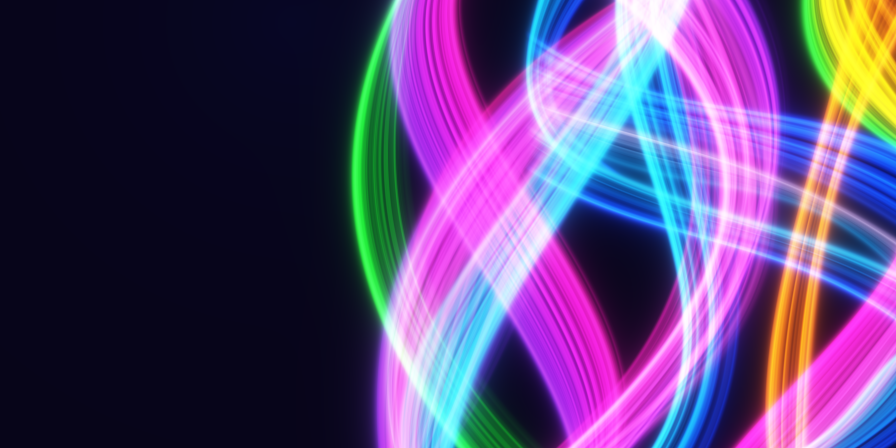
Give the GLSL for this background, as a Shadertoy shader.

```glsl
// Neon light ribbons made of fine glowing fibres, crossing over a dark navy backdrop.

const vec3 NAVY    = vec3(0.022, 0.014, 0.075);
const vec3 GREEN   = vec3(0.04, 0.85, 0.05);
const vec3 VIOLET  = vec3(0.48, 0.08, 0.95);
const vec3 MAGENTA = vec3(0.95, 0.05, 0.58);
const vec3 CRIMSON = vec3(0.75, 0.04, 0.32);
const vec3 PINK    = vec3(1.00, 0.16, 0.75);
const vec3 CYAN    = vec3(0.03, 0.58, 1.00);
const vec3 BLUE    = vec3(0.02, 0.17, 1.00);
const vec3 ORANGE  = vec3(1.00, 0.33, 0.00);
const vec3 YELLOW  = vec3(0.95, 0.75, 0.00);
const vec3 PALE    = vec3(0.80, 0.65, 1.00);
const vec2 FULL    = vec2(0.0, 1.0);

float hash(float n) {
    return fract(sin(n * 127.1) * 4375.85);
}

float noise(float x) {
    float i = floor(x), f = fract(x);
    return mix(hash(i), hash(i + 1.0), f * f * (3.0 - 2.0 * f));
}

// Cubic through four evenly spaced nodes, t = 0, 1/3, 2/3, 1.
float curve(vec4 nodes, float t) {
    float a = 3.0 * t, b = a - 1.0, c = a - 2.0, d = a - 3.0;
    return dot(nodes, vec4(-b * c * d / 6.0, a * c * d * 0.5,
                           -a * b * d * 0.5, a * b * c / 6.0));
}

// Lengthwise threads; detail too fine for the pixel grid fades to its mean.
float fibres(float u, float seed) {
    float sum = 0.0, freq = 5.0, weight = 0.42;
    for (int i = 0; i < 4; i++) {
        float x = u * freq;
        float blur = smoothstep(0.5, 1.3, fwidth(x));
        sum += weight * mix(noise(x + seed * 91.0), 0.5, blur);
        freq *= 2.1;
        weight *= 0.8;
    }
    return sum;
}

// Light band between two curves x(y); span is its extent in y,
// rims holds the brightness of the two edge lines.
vec3 ribbon(vec2 p, vec2 span, vec4 nearSide, vec4 farSide,
            vec3 nearColor, vec3 farColor, vec2 rims, float strength) {
    float along = (p.y - span.x) / (span.y - span.x);
    float t = clamp(along, -0.15, 1.15);
    float start = curve(nearSide, t);
    float width = max(curve(farSide, t) - start, 0.01);
    float u = (p.x - start) / width;

    float body = smoothstep(-0.08, 0.1, u) * (1.0 - smoothstep(0.75, 1.12, u));
    float threads = fibres(u, nearSide.x + farSide.y);
    float halo = 0.13 * exp(-28.0 * width * max(max(-u, u - 1.0), 0.0));
    vec2 offset = abs(vec2(u, u - 0.92) * width) / 0.008;
    vec2 lines = exp(-offset * 0.12) / (1.0 + offset * offset);

    float ends = smoothstep(-0.08, 0.0, along) * (1.0 - smoothstep(1.0, 1.12, along));
    vec3 tint = mix(nearColor, farColor, smoothstep(0.0, 1.0, u));
    float light = body * (0.05 + 2.6 * threads * threads * threads) + halo;
    return ends * strength * (tint * light + (tint + 0.08) * dot(lines, rims));
}

// Green and violet sweeps on the left, with the diagonal beams over them.
vec3 leftWeave(vec2 p) {
    vec3 c = ribbon(p, FULL, vec4(1.03, 0.84, 0.794, 0.885), vec4(1.21, 0.977, 0.91, 0.935),
        GREEN, GREEN * 0.3, vec2(1.1, 0.1), 0.8);
    c += ribbon(p, FULL, vec4(1.28, 1.12, 0.932, 0.89), vec4(1.38, 1.32, 1.125, 1.02),
        VIOLET, MAGENTA, vec2(0.9, 0.6), 1.05);
    c += ribbon(p, FULL, vec4(0.87, 0.90, 1.02, 1.38), vec4(1.0, 1.16, 1.32, 1.56),
        CRIMSON, VIOLET, vec2(0.3, 0.1), 0.65);
    c += ribbon(p, FULL, vec4(0.845, 0.872, 1.04, 1.40), vec4(0.93, 1.02, 1.24, 1.53),
        VIOLET, PINK, vec2(0.5, 0.6), 0.65);
    c += ribbon(p, FULL, vec4(0.88, 0.89, 1.07, 1.43), vec4(0.90, 0.93, 1.12, 1.49),
        PALE, PINK, vec2(0.6, 0.4), 0.5);
    c += ribbon(p, FULL, vec4(0.90, 1.0, 1.235, 1.42), vec4(1.01, 1.145, 1.355, 1.535),
        CYAN, CYAN, vec2(0.3, 0.5), 1.5);
    return c;
}

// Magenta arch, blue column and the blue loop that sweeps to the right.
vec3 centreWeave(vec2 p) {
    vec2 sweep = vec2(1.23, 2.0);
    vec3 c = ribbon(p, FULL, vec4(1.275, 1.55, 1.61, 1.39), vec4(1.42, 1.645, 1.75, 1.69),
        PINK, VIOLET * 0.7, vec2(0.7, 0.2), 1.35);
    c += ribbon(p, FULL, vec4(1.25, 1.50, 1.55, 1.46), vec4(1.40, 1.68, 1.72, 1.60),
        MAGENTA, PINK, vec2(0.1, 0.5), 0.7);
    c += ribbon(p, FULL, vec4(1.46, 1.525, 1.44, 1.38), vec4(1.575, 1.645, 1.60, 1.53),
        CYAN * 0.8, BLUE, vec2(0.5, 0.2), 1.15);
    c += ribbon(p, vec2(0.63, 1.0), vec4(1.275, 1.19, 1.178, 1.205), vec4(1.355, 1.245, 1.237, 1.30),
        CYAN, BLUE, vec2(0.5, 0.3), 0.9);
    c += ribbon(p.yx, sweep, vec4(0.77, 0.71, 0.635, 0.505), vec4(0.896, 0.79, 0.745, 0.675),
        BLUE, BLUE, vec2(0.3, 0.5), 1.1);
    c += ribbon(p.yx, sweep, vec4(0.717, 0.61, 0.557, 0.40), vec4(0.76, 0.69, 0.60, 0.466),
        CYAN, PALE, vec2(0.5, 0.6), 0.6);
    c += ribbon(p.yx, sweep, vec4(0.59, 0.49, 0.414, 0.284), vec4(0.69, 0.57, 0.49, 0.396),
        BLUE, CYAN, vec2(0.6, 0.6), 1.2);
    return c;
}

// Warm strands at the upper right, pink and blue fans in the lower corner.
vec3 rightWeave(vec2 p) {
    vec2 upper = vec2(0.66, 1.0);
    vec3 c = ribbon(p, FULL, vec4(1.715, 1.74, 1.823, 1.914), vec4(1.80, 1.823, 1.896, 2.06),
        ORANGE, ORANGE, vec2(0.3, 0.5), 1.5);
    c += ribbon(p, upper, vec4(2.02, 1.88, 1.813, 1.797), vec4(2.11, 1.99, 1.90, 1.855),
        GREEN, YELLOW, vec2(1.0, 0.4), 1.0);
    c += ribbon(p, upper, vec4(2.06, 1.966, 1.888, 1.85), vec4(2.21, 2.135, 2.06, 1.98),
        YELLOW, ORANGE, vec2(0.4, 0.3), 1.2);
    c += ribbon(p, vec2(0.0, 0.43), vec4(1.64, 1.77, 1.90, 2.0), vec4(1.85, 1.98, 2.08, 2.21),
        MAGENTA, PINK, vec2(0.3, 0.4), 1.2);
    return c + ribbon(p, vec2(0.0, 0.22), vec4(1.80, 1.89, 1.95, 2.02), vec4(1.98, 2.08, 2.16, 2.21),
        CYAN, BLUE, vec2(0.4, 0.2), 1.1);
}

void mainImage(out vec4 fragColor, in vec2 fragCoord) {
    vec2 p = fragCoord / iResolution.xy * vec2(2.0, 1.0);
    vec3 light = NAVY + vec3(0.0, 0.006, 0.04) * exp(-3.0 * distance(p, vec2(0.65, 0.95)));
    light += leftWeave(p) + centreWeave(p) + rightWeave(p);
    fragColor = vec4(tanh(1.3 * light), 1.0);
}
```
